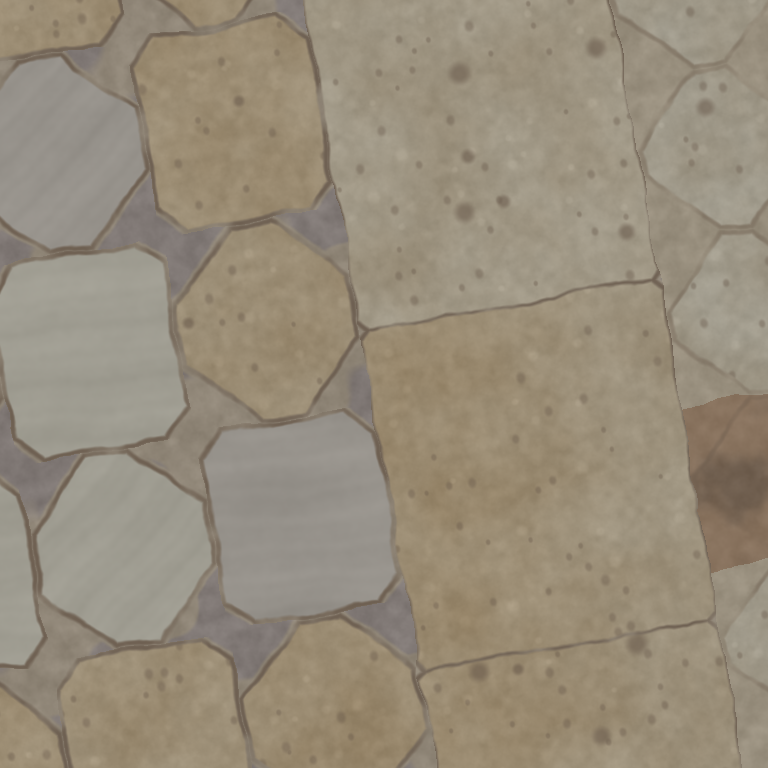
Write a WebGL 2 fragment shader that draws this texture.

```glsl
#version 300 es
precision highp float;
// Worn paving: large tan slabs beside a checker of marble and sandstone octagons and squares.
uniform vec2 u_resolution;
out vec4 fragColor;

const vec2 JUNCTION = vec2(0.469, 0.570);
const mat2 TILT = mat2(0.985, -0.17, 0.17, 0.985);
const float SLAB_WIDTH = 0.395;
const vec3 TAN = vec3(0.603, 0.541, 0.438);
const vec3 CREAM = vec3(0.620, 0.584, 0.510);
const vec3 MARBLE = vec3(0.622, 0.612, 0.568);
const vec3 GREY = vec3(0.590, 0.573, 0.546);
const vec3 MORTAR = vec3(0.563, 0.525, 0.468);
const vec3 MAUVE = vec3(0.505, 0.475, 0.462);
const vec3 DARK = vec3(0.405, 0.345, 0.290);

float hash(vec2 p) {
  p = fract(p * vec2(0.1031, 0.1137));
  p += dot(p, p.yx + 33.33);
  return fract((p.x + p.y) * p.x * 17.3);
}

float noise(vec2 p) {
  vec2 i = floor(p), f = fract(p);
  f = f * f * (3.0 - 2.0 * f);
  i += 200.0;
  return mix(mix(hash(i), hash(i + vec2(1, 0)), f.x),
             mix(hash(i + vec2(0, 1)), hash(i + vec2(1, 1)), f.x), f.y);
}

float fbm(vec2 p) {
  float sum = 0.0, gain = 0.53;
  for (int i = 0; i < 4; i++) {
    sum += gain * noise(p);
    p = mat2(1.6, 1.2, -1.2, 1.6) * p + 7.3;
    gain *= 0.5;
  }
  return sum;
}

// Sparse cellular spots: 1 at the heart of a pit, 0 elsewhere.
float pits(vec2 p, float density) {
  vec2 cell = floor(p);
  float spot = 0.0;
  for (int y = -1; y <= 1; y++)
    for (int x = -1; x <= 1; x++) {
      vec2 id = cell + vec2(x, y) + 300.0;
      vec2 center = id - 300.0 + vec2(hash(id + 11.0), hash(id + 47.0));
      float radius = 0.2 + 0.25 * hash(id + 83.0);
      float present = step(1.0 - density, hash(id + 129.0));
      spot = max(spot, present * (1.0 - smoothstep(0.3 * radius, radius, length(p - center))));
    }
  return spot;
}

float chamferBox(vec2 p, vec2 halfSize, float cut) {
  vec2 q = abs(p) - halfSize;
  return max(max(q.x, q.y), (q.x + q.y + cut) * 0.707);
}

vec3 sandstone(vec2 p, vec3 tone) {
  float blotch = fbm(p * 13.0) - 0.5;
  float grain = fbm(p * 75.0) - 0.5;
  vec3 c = tone + blotch * vec3(0.07, 0.09, 0.11) + grain * 0.085;
  c = mix(c, DARK, 0.38 * pits(p * vec2(52.0, 42.0), 0.12));
  c = mix(c, DARK, 0.55 * pits(p * 20.0, 0.05));
  return c + 0.035 * pits(p * 38.0 + 9.0, 0.12);
}

vec3 marble(vec2 p, vec3 tone, float slant) {
  float across = p.y + slant * p.x + 0.025 * fbm(p * 9.0);
  float veins = sin(across * 75.0) + 0.6 * sin(across * 171.0 + 2.0) + 0.4 * sin(across * 330.0);
  float cloud = fbm(p * vec2(7.0, 18.0)) - 0.5;
  float grain = fbm(p * 80.0) - 0.5;
  vec3 c = tone + 0.007 * veins + 0.05 * cloud + 0.018 * grain;
  return mix(c, DARK, 0.45 * pits(p * 18.0 + 4.0, 0.025));
}

void main() {
  vec2 p = TILT * (gl_FragCoord.xy / u_resolution.y - JUNCTION);
  vec2 wobble = vec2(fbm(p * 24.0 + 3.0), fbm(p * 24.0 + 31.0)) - 0.5;
  vec2 w = p + 0.011 * wobble + 0.002 * sin(p.yx * 37.0);

  // Three bands: checker, slabs, octagon border.
  bool slab = w.x >= 0.0 && w.x < SLAB_WIDTH;
  bool border = w.x >= SLAB_WIDTH;
  vec2 size = slab ? vec2(SLAB_WIDTH, 0.45) : border ? vec2(0.22, 0.215) : vec2(0.235, 0.26);
  vec2 shift = slab ? vec2(0.0) : border ? vec2(-SLAB_WIDTH, -0.045) : vec2(0.0, 0.097);
  vec2 grid = (w + shift) / size;
  vec2 id = floor(grid);
  vec2 local = (fract(grid) - 0.5) * size;
  bool octagon = border || (!slab && mod(id.x + id.y, 2.0) > 0.5);
  bool missing = border && id.y == -2.0;
  float cut = slab ? 0.012 : octagon ? 0.085 : 0.032;
  float gap = slab ? 0.0015 : octagon ? 0.006 : 0.005;
  float d = chamferBox(local, size * 0.5 - gap, cut);

  // Stone faces.
  float seed = hash(id + 61.0);
  bool warm = id.y < -1.0 || id.y > 1.0 || (id.x > -2.0 && id.y >= 0.0);
  vec3 slabTone = id.y >= 0.0 ? CREAM : mix(TAN, CREAM, 0.75 * smoothstep(-0.12, 0.2, local.x));
  vec3 stone;
  if (slab) stone = sandstone(p, slabTone);
  else if (border) stone = sandstone(p, mix(CREAM, MARBLE, 0.4));
  else if (warm) stone = sandstone(p, mix(TAN, CREAM, 0.25 * seed));
  else stone = marble(p, id.x + id.y == -2.0 && id.y != 0.0 || id.y > 0.0 ? GREY : MARBLE, octagon ? -0.8 : 0.08);

  // Mortar, corner insets and bare earth.
  float rough = fbm(p * 60.0 + 17.0) - 0.5;
  float inset = smoothstep(0.007, 0.012, d) * smoothstep(0.42, 0.5, noise(p * 13.0 + 5.0));
  vec3 fill = mix(border ? mix(MORTAR, CREAM, 0.6) : MORTAR, MAUVE, border ? 0.0 : inset) + 0.11 * rough;
  if (missing) {
    float damp = smoothstep(0.4, 0.65, fbm(p * 11.0 + 2.0) + 1.2 * local.x);
    fill = mix(vec3(0.535, 0.450, 0.370), DARK, 0.75 * damp) + 0.08 * rough;
  }
  float face = missing ? 0.0 : 1.0 - smoothstep(-0.002, 0.002, d);
  vec3 color = mix(fill, stone, face);

  // Broken dark seams along the edges.
  float seam = 1.0 - smoothstep(0.0005, 0.0055, abs(d - 0.0025));
  float broken = smoothstep(0.28, 0.62, fbm(p * 17.0 + 41.0));
  color = mix(color, DARK, seam * (0.15 + 0.65 * broken) * (border ? 0.45 : 1.0));
  fragColor = vec4(color, 1.0);
}
```
